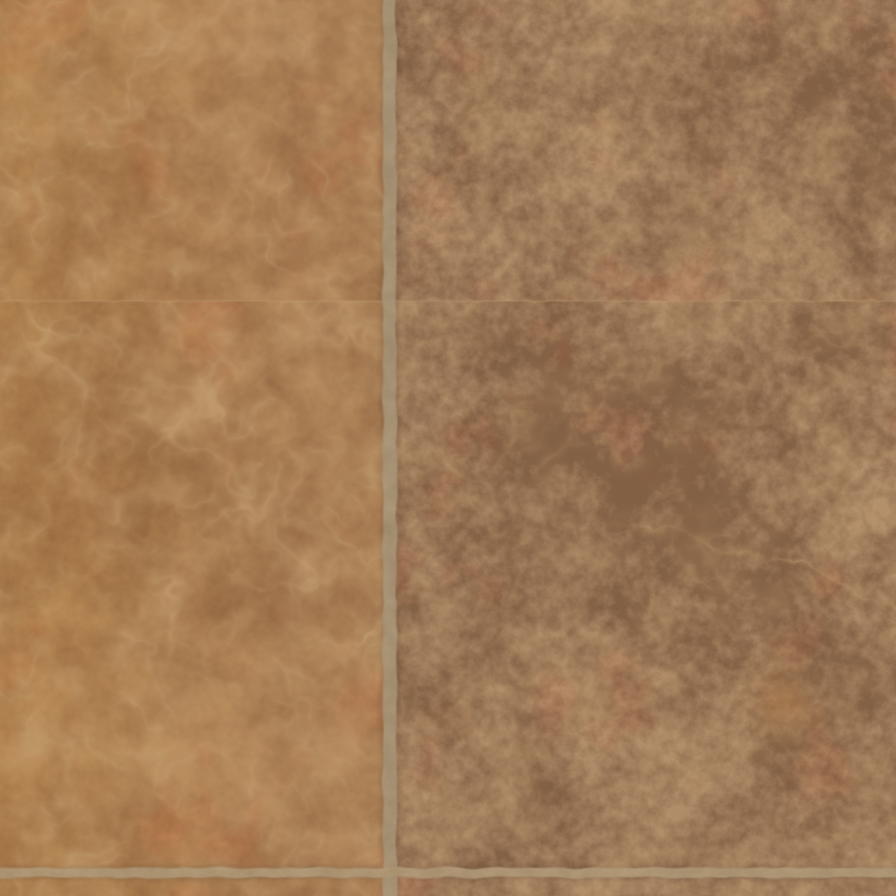
This texture is drawn by a Shadertoy shader. Its source:

```glsl
#define GROUT_X 0.435
#define GROUT_Y 0.026
#define SEAM_Y 0.664
#define GROUT_WIDTH vec2(0.015, 0.011)
#define GROUT_COLOR vec3(0.65, 0.57, 0.455)
#define WARM_DARK vec3(0.575, 0.405, 0.265)
#define WARM_LIGHT vec3(0.705, 0.535, 0.36)
#define BROWN_DARK vec3(0.51, 0.375, 0.265)
#define BROWN_LIGHT vec3(0.69, 0.55, 0.41)
#define VEIN_COLOR vec3(0.77, 0.63, 0.45)

// Random unit vector for a lattice point
vec2 latticeGradient(vec2 cell) {
    uvec2 q = uvec2(ivec2(cell)) * uvec2(1597u, 3812u + 1u);
    uint h = (q.x ^ q.y) * 747796u + 28913u;
    h = (h ^ (h >> 15)) * 73244475u;
    h = (h ^ (h >> 13)) * 19349663u;
    h ^= h >> 16;
    float angle = float(h & 65535u) / 65536.0 * 6.28318;
    return vec2(cos(angle), sin(angle));
}

float gradientNoise(vec2 p) {
    vec2 i = floor(p), f = p - i;
    vec2 u = f * f * f * (f * (f * 6.0 - 15.0) + 10.0);
    vec2 e = vec2(0.0, 1.0);
    float a = dot(latticeGradient(i), f);
    float b = dot(latticeGradient(i + e.yx), f - e.yx);
    float c = dot(latticeGradient(i + e.xy), f - e.xy);
    float d = dot(latticeGradient(i + e.yy), f - e.yy);
    return mix(mix(a, b, u.x), mix(c, d, u.x), u.y);
}

float fbm(vec2 p) {
    float sum = 0.0, amplitude = 0.6;
    for (int i = 0; i < 4; i++) {
        sum += amplitude * gradientNoise(p);
        p = mat2(1.6, 1.2, -1.2, 1.6) * p + 3.7;
        amplitude *= 0.55;
    }
    return sum;
}

// Broken network of fine bright cracks over several scales
float veins(vec2 p) {
    vec2 warp = vec2(fbm(p * 9.0), fbm(p * 9.0 + 41.0));
    float sum = 0.0, scale = 8.0;
    for (int i = 0; i < 3; i++) {
        float ridge = abs(gradientNoise(p * scale + warp * 1.3 + float(i) * 9.1));
        float presence = smoothstep(-0.15, 0.4, gradientNoise(p * scale * 0.8 + 23.0));
        sum += presence * exp(-ridge * 150.0 / (scale + 8.0)) * 0.8;
        scale *= 1.8;
    }
    return sum;
}

float segmentDistance(vec2 p, vec2 a, vec2 b) {
    vec2 ab = b - a;
    return length(p - a - ab * clamp(dot(p - a, ab) / dot(ab, ab), 0.0, 1.0));
}

// Coverage of a soft line of the given width
float lineMask(float dist, float width, float soft) {
    return 1.0 - smoothstep(width * 0.5 - soft, width * 0.5 + soft, abs(dist));
}

vec3 stone(vec2 uv, float right, float row) {
    // Each tile samples its own region of noise
    vec2 p = uv + vec2(right, row) * vec2(17.3, 11.7) + 5.0;
    float grain = fbm(p * 65.0);
    float mottle = fbm(p * 17.0);
    float broad = fbm(p * 4.0);
    float tone = 0.52 + broad * 0.9 + mottle * 0.75 + grain * mix(0.4, 0.8, right);

    // Dark clouds on the brown tiles
    float cloud = exp(-pow(segmentDistance(uv, vec2(0.66, 0.59), vec2(0.86, 0.36)) / 0.11, 2.0));
    float upperCloud = exp(-pow(length(uv - vec2(0.92, 0.86)) / 0.13, 2.0));
    tone -= right * (row < 1.5 ? cloud * 0.42 : upperCloud * 0.3);
    tone = clamp(tone, 0.0, 1.0);
    vec3 color = mix(mix(WARM_DARK, WARM_LIGHT, tone), mix(BROWN_DARK, BROWN_LIGHT, tone), right);

    // Amber drift to the left, rosy patches elsewhere
    color += vec3(0.015, 0.004, -0.025) * (1.0 - smoothstep(0.0, 0.4, uv.x));
    color += vec3(0.025, -0.012, -0.01) * smoothstep(0.1, 0.35, fbm(p * 7.0 + 60.0));

    // Crack network and one long vein
    color = mix(color, VEIN_COLOR, min(veins(p) * mix(0.5, 0.28, right), 0.75));
    float path = 0.41 - 0.9 * pow(max(uv.x - 0.68, 0.0), 2.0) + fbm(uv * 14.0) * 0.035;
    float reach = smoothstep(0.64, 0.74, uv.x) * (0.55 + gradientNoise(uv * 24.0));
    color = mix(color, VEIN_COLOR, 0.6 * reach * exp(-abs(uv.y - path) / 0.004));

    // Soft amber stain
    float stain = exp(-dot(uv - vec2(0.875, 0.215), uv - vec2(0.875, 0.215)) / 0.0009);
    return mix(color, vec3(0.68, 0.48, 0.29), 0.5 * stain);
}

void mainImage(out vec4 fragColor, in vec2 fragCoord) {
    vec2 uv = fragCoord / iResolution.xy;
    float soft = max(0.0018, 0.75 / min(iResolution.x, iResolution.y));
    float right = step(GROUT_X, uv.x);
    float row = step(GROUT_Y, uv.y) + step(SEAM_Y, uv.y);
    vec3 color = stone(uv, right, row);

    // Faint butt joint between the upper and lower tiles
    color = mix(color, VEIN_COLOR, 0.3 * lineMask(uv.y - SEAM_Y, 0.002, soft));

    // Worn grout with slightly ragged edges
    vec2 ragged = 0.003 * vec2(gradientNoise(uv.yx * 35.0), gradientNoise(uv * 35.0 + 8.0));
    vec2 offset = uv - vec2(GROUT_X, GROUT_Y) + ragged;
    vec2 joint = vec2(lineMask(offset.x, GROUT_WIDTH.x, soft), lineMask(offset.y, GROUT_WIDTH.y, soft));
    float edge = max(lineMask(offset.x, GROUT_WIDTH.x * 1.5, 0.004), lineMask(offset.y, GROUT_WIDTH.y * 1.6, 0.004));
    color *= 1.0 - 0.07 * edge;
    vec3 grout = GROUT_COLOR + 0.06 * fbm(uv * 45.0) + vec3(0.03, 0.015, 0.0) * joint.y;
    color = mix(color, grout, 0.95 * max(joint.x, joint.y));
    fragColor = vec4(color, 1.0);
}
```
